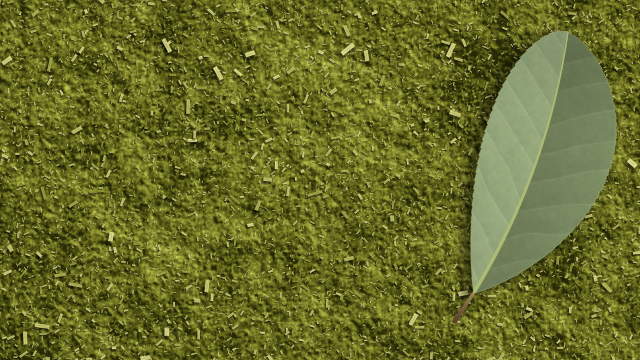
Reproduce this texture procedurally as a Shadertoy shader.

```glsl
// A pale serrated leaf lying on green plant powder strewn with straw chips.
// Noise relief and soft hollows shade the powder, hashed cells scatter the
// chips, and two power-curve margins around a bowed midrib shape the leaf.
#define LEAF_BASE vec2(1.315, 0.185)
#define LEAF_AXIS vec2(0.340, 0.940)
#define LEAF_LENGTH 0.773
#define STEM_END vec2(1.263, 0.108)
#define GROUND_TONE 0.455
#define GRAIN_GAIN 0.55
#define RELIEF_GAIN 1.0
#define DUNE_GAIN 0.5
#define TOOTH_SIZE 0.0035
#define VEIN_COUNT 9.0

float hash(vec2 p) { return fract(sin(dot(p, vec2(127.1, 311.7))) * 43758.5453); }

float noise(vec2 p) {
    vec2 i = floor(p), f = fract(p);
    f = f * f * (3.0 - 2.0 * f);
    return mix(mix(hash(i), hash(i + vec2(1, 0)), f.x),
               mix(hash(i + vec2(0, 1)), hash(i + vec2(1, 1)), f.x), f.y);
}

float fbm(vec2 p) {
    float sum = 0.0, amp = 0.5;
    for (int i = 0; i < 3; i++, amp *= 0.6) {
        sum += amp * noise(p);
        p = mat2(1.6, 1.2, -1.2, 1.6) * p + 7.3;
    }
    return sum;
}

// Slope of the noise surface towards the light at the upper right
float relief(vec2 p) { return fbm(p) - fbm(p + vec2(0.30, 0.38)); }

vec2 turn(vec2 p, float a) { return mat2(cos(a), -sin(a), sin(a), cos(a)) * p; }

float boxDistance(vec2 p, vec2 halfSize) {
    vec2 d = abs(p) - halfSize;
    return length(max(d, 0.0)) + min(max(d.x, d.y), 0.0);
}

// Soft elliptical hollow, one at its centre
float hollow(vec2 p, vec2 centre, vec2 radius, float angle) {
    vec2 q = turn(p - centre, angle) / radius;
    return exp(-dot(q, q));
}

vec3 ground(vec2 p) {
    vec2 warped = p + 0.012 * vec2(noise(p * 30.0), noise(p * 30.0 + 40.0));
    float grain = 0.5 * noise(p * 95.0) + 0.6 * noise(p * 175.0 + 31.0) - 0.55;
    float v = GROUND_TONE + GRAIN_GAIN * grain + RELIEF_GAIN * relief(warped * 62.0)
            + DUNE_GAIN * (relief(warped * 9.0) + 0.4 * (noise(p * 20.0) - 0.5));
    // Broad hollows and mounds
    v -= 0.20 * hollow(p, vec2(0.67, 0.67), vec2(0.15, 0.032), 0.35);
    v -= 0.16 * hollow(p, vec2(0.26, 0.62), vec2(0.05, 0.06), 0.0);
    v -= 0.15 * hollow(p, vec2(0.47, 0.90), vec2(0.04, 0.13), 0.1);
    v -= 0.16 * hollow(p, vec2(0.72, 0.16), vec2(0.10, 0.04), -0.8);
    v -= 0.13 * hollow(p, vec2(1.02, 0.34), vec2(0.09, 0.04), 0.5);
    v -= 0.27 * hollow(p, vec2(1.35, 0.79), vec2(0.10, 0.15), -0.45);
    v -= 0.18 * hollow(p, vec2(1.60, 0.31), vec2(0.13, 0.045), 0.75);
    v += 0.08 * hollow(p, vec2(0.90, 0.62), vec2(0.35, 0.30), 0.3);
    v -= 0.07 * smoothstep(0.45, 0.0, p.x) * smoothstep(0.9, 0.1, p.y);
    v = clamp(v, 0.08, 1.1);
    return vec3(0.10 + 0.61 * v, 0.11 + 0.62 * v, 0.015 + 0.10 * v + 0.19 * v * v);
}

// Straw chips, one at most in each cell, with a shadow to the lower left
void scatterChips(vec2 p, float cell, vec2 shape, float density, float px, inout vec3 col) {
    for (int k = 0; k < 9; k++) {
        vec2 id = floor(p / cell) + vec2(k % 3 - 1, k / 3 - 1);
        vec2 seed = id + cell * 731.0;
        if (hash(seed) > density) continue;
        vec2 offset = p - (id + vec2(hash(seed + 3.1), hash(seed + 5.7))) * cell;
        float angle = 6.2832 * hash(seed + 8.3), pale = hash(seed + 17.6);
        vec2 halfSize = shape * mix(vec2(0.5, 0.65), vec2(1.3), vec2(hash(seed + 11.9), pale));
        vec2 q = turn(offset, angle);
        vec2 shade = turn(offset + halfSize.y * vec2(0.8, 1.1), angle);
        col *= 1.0 - 0.45 * smoothstep(halfSize.y, -px, boxDistance(shade, halfSize));
        vec3 straw = mix(vec3(0.58, 0.60, 0.20), vec3(0.91, 0.90, 0.58), pale);
        straw *= 0.97 + 0.10 * q.y / halfSize.y + 0.2 * (noise(q * vec2(60, 400)) - 0.5);
        col = mix(col, straw, 0.95 * smoothstep(px, -px, boxDistance(q, halfSize)));
    }
}

// Leaf frame: x across to the right, y from base 0 to apex 1
vec2 leafFrame(vec2 p) {
    vec2 d = p - LEAF_BASE;
    return vec2(dot(d, vec2(LEAF_AXIS.y, -LEAF_AXIS.x)), dot(d, LEAF_AXIS) / LEAF_LENGTH);
}

float leafDistance(vec2 f) {
    float t = clamp(f.y, 0.0001, 0.9999);
    float teeth = TOOTH_SIZE * (fract(t * 34.0) - 0.5) * smoothstep(0.1, 0.4, t);
    float right = 0.683 * pow(t, 0.87) * pow(1.0 - t, 0.66) - teeth;
    float left = 0.335 * pow(t, 0.95) * pow(1.0 - t, 0.55) - teeth;
    return max(max(f.x - right, -left - f.x), LEAF_LENGTH * max(-f.y, f.y - 1.0));
}

vec3 leafColour(vec2 p, vec2 f, float edge, float px) {
    float side = f.x - 0.16 * f.y * (1.0 - f.y), across = abs(side);
    float isRight = smoothstep(-0.004, 0.004, side);
    vec3 col = mix(vec3(0.58, 0.65, 0.48), vec3(0.45, 0.51, 0.36), isRight);
    col *= 1.0 + isRight * 0.7 * (across - 0.08) - 0.10 * smoothstep(0.6, 1.0, f.y);
    // Side veins rise towards the margin; the blade puckers between them
    float phase = (f.y - across * mix(1.3, 0.95, isRight) + 1.3 * across * across) * VEIN_COUNT
                + 0.45 * isRight + 0.25 * noise(p * 11.0);
    col *= 0.97 + 0.06 * fract(phase + 0.5);
    col += 0.025 * smoothstep(0.07, 0.0, abs(fract(phase) - 0.5));
    col *= 0.95 + 0.07 * fbm(p * 35.0) + 0.04 * noise(p * 120.0);
    float ribWidth = mix(0.0052, 0.0018, f.y);
    col = mix(col, vec3(0.70, 0.75, 0.45), 0.9 * smoothstep(ribWidth + px, ribWidth - px, across));
    return mix(col, vec3(0.61, 0.67, 0.42), 0.5 * smoothstep(-0.006, 0.0, edge));
}

void mainImage(out vec4 fragColor, in vec2 fragCoord) {
    vec2 p = fragCoord / iResolution.y, f = leafFrame(p), stem = LEAF_BASE - STEM_END;
    float px = 0.6 / iResolution.y, edge = leafDistance(f);
    // Powder and chips, smallest first
    vec3 col = ground(p);
    for (float s = 0.0; s < 4.0; s++)
        scatterChips(p, 0.014 * exp2(s), vec2(0.0040, 0.0012) * pow(1.6, s), 0.55 - 0.04 * s, px, col);
    // Leaf shadow, stem and blade
    col *= 1.0 - 0.45 * smoothstep(0.035, -0.015, leafDistance(leafFrame(p + vec2(0.018, 0.006))));
    float along = clamp(dot(p - STEM_END, stem) / dot(stem, stem), 0.0, 1.0);
    float stemDistance = length(p - STEM_END - stem * along) - mix(0.0065, 0.0045, along);
    vec3 stemColour = mix(vec3(0.36, 0.24, 0.17), vec3(0.60, 0.52, 0.32), along);
    col = mix(col, stemColour, smoothstep(px, -px, stemDistance));
    col = mix(col, leafColour(p, f, edge, px), smoothstep(px * 1.4, -px * 1.4, edge));
    fragColor = vec4(clamp(col, 0.0, 1.0), 1.0);
}
```
